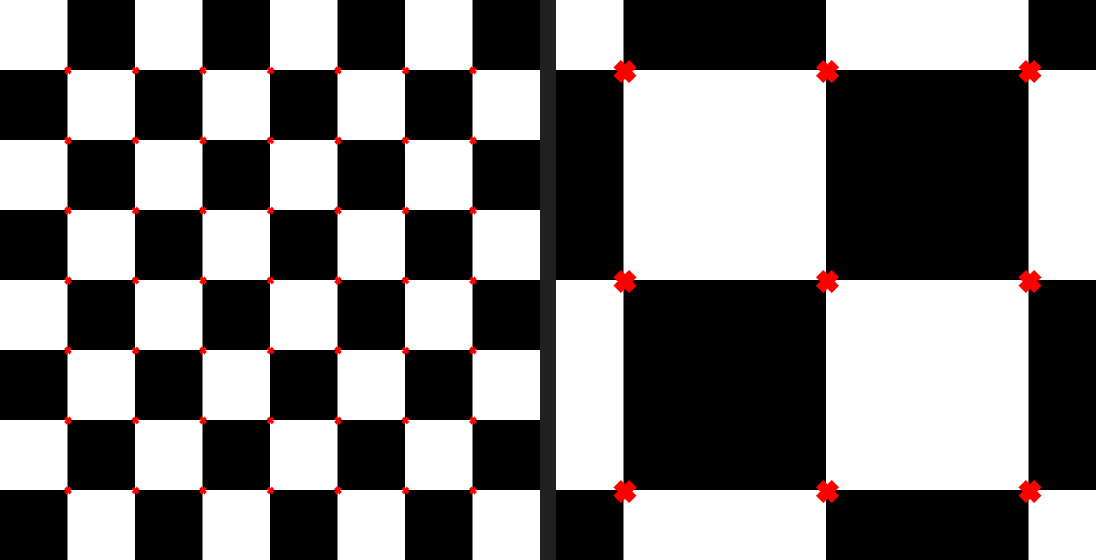
Left: the whole. Right: its middle third, enlarged.
Give the GLSL for this pattern, as a WebGL 2 fragment shader.

```glsl
#version 300 es
precision highp float;
// Draws an 8 x 8 black and white checkerboard that fills the canvas, with a
// small red diagonal cross on every inner corner. Squares come from the product
// of two smoothed square waves, crosses from box distances at the nearest corner.

uniform vec2 u_resolution;
out vec4 fragColor;

const vec2 CELLS = vec2(8.0);
const vec3 BLACK = vec3(0.0);
const vec3 WHITE = vec3(1.0);
const vec3 RED = vec3(1.0, 0.0, 0.0);

// Cross sizes, in canvas heights
const float ARM_LENGTH = 0.0066;
const float ARM_HALF_WIDTH = 0.0031;
const vec2 CROSS_OFFSET = vec2(0.0009, -0.0009);

// Square wave from -1 to 1, flipping at integers over one pixel
vec2 squareWave(vec2 x, vec2 pixelsPerUnit) {
    vec2 edge = round(x);
    vec2 parity = 1.0 - 2.0 * mod(edge, 2.0);
    return parity * clamp(2.0 * (x - edge) * pixelsPerUnit, -1.0, 1.0);
}

float boxDistance(vec2 p, vec2 halfSize) {
    vec2 d = abs(p) - halfSize;
    return length(max(d, 0.0)) + min(max(d.x, d.y), 0.0);
}

// Two bars crossing along the diagonals
float crossDistance(vec2 p, float armLength, float halfWidth) {
    vec2 q = vec2(p.x + p.y, p.y - p.x) * sqrt(0.5);
    vec2 bar = vec2(armLength, halfWidth);
    return min(boxDistance(q, bar), boxDistance(q, bar.yx));
}

float coverage(float dist, float pixel) {
    return clamp(0.5 - dist / pixel, 0.0, 1.0);
}

void main() {
    vec2 cellSize = u_resolution / CELLS;
    vec2 grid = gl_FragCoord.xy / cellSize;
    float pixel = 1.0 / u_resolution.y;

    // Checkerboard, black at the lower left
    vec2 wave = squareWave(grid, cellSize);
    vec3 color = mix(BLACK, WHITE, 0.5 - 0.5 * wave.x * wave.y);

    // Crosses on the inner corners only
    vec2 corner = clamp(round(grid), vec2(1.0), CELLS - 1.0);
    vec2 local = (grid - corner) * cellSize * pixel - CROSS_OFFSET;
    float dist = crossDistance(local, ARM_LENGTH, ARM_HALF_WIDTH);
    color = mix(color, RED, coverage(dist, pixel));

    fragColor = vec4(color, 1.0);
}
```
